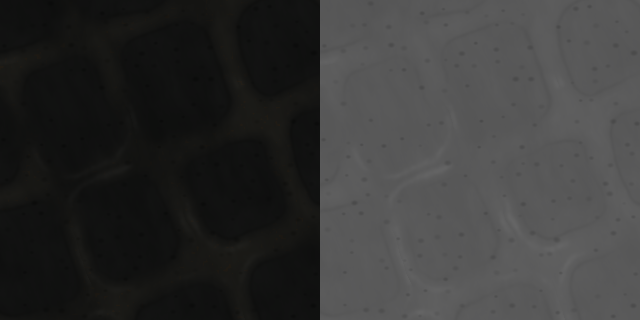
Give the GLSL for this texture map, as a WebGL 1 fragment shader.

```glsl
precision highp float;
// Scaly hide map: dark colour on the left half, grey surface gloss on the right half.
uniform vec2 u_resolution;

#define TILT 0.31
#define SCALE_SIZE vec2(0.35, 0.40)
#define SCALE_ORIGIN vec2(0.22, 0.66)
#define ROW_SHIFT 0.065
#define WARP 0.075
#define PORE_GRID 17.0
#define PORE_RADIUS 0.15
#define HIDE_DARK vec3(0.064, 0.066, 0.064)
#define HIDE_RIDGE vec3(0.098, 0.096, 0.084)
#define GLOSS_GREY vec3(0.346, 0.346, 0.347)

float hash(vec2 p) {
  return fract(sin(dot(p, vec2(127.1, 311.7))) * 43758.5453);
}

float noise(vec2 p) {
  vec2 i = floor(p), f = fract(p);
  f = f * f * (3.0 - 2.0 * f);
  return mix(mix(hash(i), hash(i + vec2(1, 0)), f.x),
             mix(hash(i + vec2(0, 1)), hash(i + vec2(1, 1)), f.x), f.y);
}

// Layered noise, centred on zero
float fbm(vec2 p) {
  float sum = 0.0, gain = 0.5;
  for (int i = 0; i < 5; i++) {
    sum += gain * (noise(p) - 0.5);
    p = mat2(1.6, 1.2, -1.2, 1.6) * p + 7.3;
    gain *= 0.5;
  }
  return sum;
}

// Signed distance to the nearest tilted, rounded scale (negative inside)
float scaleDistance(vec2 p) {
  p += WARP * vec2(fbm(p * 4.0), fbm(p * 4.0 + 31.0));
  vec2 q = mat2(cos(TILT), sin(TILT), -sin(TILT), cos(TILT)) * vec2(1.0, -1.0) * 0.0;
  vec2 rel = p - SCALE_ORIGIN;
  q.x = dot(rel, vec2(cos(TILT), sin(TILT)));
  q.y = dot(rel, vec2(sin(TILT), -cos(TILT)));
  float row = floor(q.y / SCALE_SIZE.y + 0.5);
  q.x -= row * ROW_SHIFT;
  vec2 id = vec2(floor(q.x / SCALE_SIZE.x + 0.5), row);
  q -= id * SCALE_SIZE;
  vec2 halfSize = SCALE_SIZE * (0.38 + 0.06 * hash(id + 3.0));
  float corner = 0.07;
  vec2 d = abs(q) - halfSize + corner;
  return length(max(d, 0.0)) + min(max(d.x, d.y), 0.0) - corner;
}

// Scattered soft pits, one at most in each grid cell
float pores(vec2 p) {
  vec2 g = p * PORE_GRID, cell = floor(g);
  float pit = 0.0;
  for (int y = -1; y <= 1; y++) {
    for (int x = -1; x <= 1; x++) {
      vec2 id = cell + vec2(x, y);
      vec2 centre = id + 0.15 + 0.7 * vec2(hash(id), hash(id + 19.0));
      float r = PORE_RADIUS * (0.6 + 0.6 * hash(id + 41.0));
      float soft = 1.0 - smoothstep(0.2 * r, 1.3 * r, length((g - centre) * vec2(0.85, 1.1)));
      pit = max(pit, soft * step(0.4, hash(id + 67.0)) * (0.4 + 0.6 * hash(id + 83.0)));
    }
  }
  return pit;
}

void main() {
  vec2 uv = gl_FragCoord.xy / u_resolution;
  float half_ = smoothstep(-0.5, 0.5, (uv.x - 0.5) * u_resolution.x);
  vec2 p = vec2(fract(uv.x * 2.0), uv.y);

  // Shared relief: ridges between scales, creases at their rims, wrinkles, pits
  float d = scaleDistance(p);
  float patchy = fbm(p * 5.0 + 11.0);
  float ridge = smoothstep(-0.025, 0.04, d) * clamp(0.65 + 1.6 * patchy, 0.0, 1.0);
  float crease = exp(-pow((d + 0.008) / 0.007, 2.0)) * smoothstep(-0.15, 0.2, patchy);
  float glint = exp(-pow((d - 0.025) / 0.01, 2.0)) * smoothstep(0.0, 0.25, fbm(p * 6.0 + 53.0));
  vec2 along = vec2(dot(p, vec2(cos(TILT), sin(TILT))), dot(p, vec2(sin(TILT), -cos(TILT))));
  float wrinkle = fbm(along * vec2(32.0, 14.0) + 3.0 * patchy);
  float pit = pores(p);

  // Colour half: brown-black hide with rusty specks on the ridges
  vec3 hide = mix(HIDE_DARK, HIDE_RIDGE, ridge);
  hide += 0.018 * wrinkle + 0.02 * patchy + 0.03 * glint - 0.012 * crease - 0.018 * pit;
  float speck = smoothstep(0.82, 0.95, noise(p * 110.0)) * ridge;
  hide += speck * vec3(0.025, 0.006, -0.01);

  // Gloss half: flat grey with faint relief, a little lighter low down
  float tone = 0.016 * ridge + 0.022 * wrinkle + 0.02 * patchy + 0.04 * glint
             - 0.018 * crease - 0.05 * pit + 0.008 * (0.5 - p.y);
  gl_FragColor = vec4(mix(hide, GLOSS_GREY + tone, half_), 1.0);
}
```
